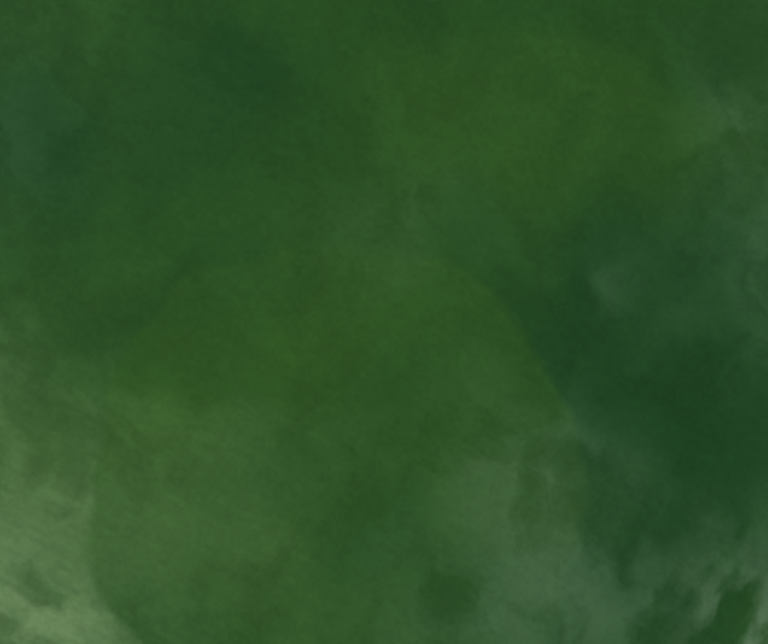
This texture is drawn by a Shadertoy shader. Its source:

```glsl
float hash(vec2 p) {
    vec3 q = fract(p.xyx * 0.1031);
    q += dot(q, q.yzx + 33.33);
    return fract((q.x + q.y) * q.z);
}

float noise(vec2 p) {
    vec2 i = floor(p), f = fract(p);
    f = f * f * (3.0 - 2.0 * f);
    return mix(mix(hash(i), hash(i + vec2(1, 0)), f.x),
               mix(hash(i + vec2(0, 1)), hash(i + vec2(1, 1)), f.x), f.y);
}

float fbm(vec2 p) {
    float sum = 0.0, amp = 0.5;
    for (int i = 0; i < 6; i++) {
        sum += amp * noise(p);
        p = mat2(1.6, 1.2, -1.2, 1.6) * p + 17.3;
        amp *= 0.5;
    }
    return sum;
}

// Soft pool of pigment
float pool(vec2 p, vec2 centre, vec2 size) {
    vec2 d = (p - centre) / size;
    return exp(-dot(d, d));
}

// Disc with a feathered rim
float disc(vec2 p, vec2 centre, float radius, float feather) {
    return smoothstep(-feather, feather, radius - length(p - centre));
}

void mainImage(out vec4 fragColor, in vec2 fragCoord) {
    vec2 p = fragCoord / iResolution.y;
    vec2 wobble = vec2(fbm(p * 7.0 + 3.0), fbm(p * 7.0 + 41.0)) - 0.5;
    vec2 ragged = p + 0.07 * wobble;
    vec2 soft = p + 0.22 * wobble;
    float cloud = smoothstep(0.28, 0.72, fbm(p * 4.0 + 9.0));
    float wisps = smoothstep(0.3, 0.7, fbm(p * vec2(13.0, 10.0) + 2.0 * wobble));

    vec3 deep = vec3(0.125, 0.265, 0.135);
    vec3 leaf = vec3(0.195, 0.335, 0.14);
    vec3 sage = vec3(0.40, 0.51, 0.34);
    vec3 mist = vec3(0.37, 0.47, 0.37);

    // Overlapping washes
    float dome = disc(ragged, vec2(0.52, 0.24), 0.385, 0.012);
    float halo = disc(ragged, vec2(0.75, 0.38), 0.575, 0.03);
    float warmth = 0.22 + 0.3 * cloud;
    warmth += 0.4 * pool(soft, vec2(0.9, 0.82), vec2(0.38, 0.17)) * halo;
    warmth += 0.28 * pool(soft, vec2(0.85, 1.05), vec2(0.4, 0.15));
    warmth += 0.3 * pool(soft, vec2(0.02, 0.42), vec2(0.3, 0.3));
    warmth += 0.14 * halo * (1.0 - dome) * pool(soft, vec2(0.3, 0.75), vec2(0.25));
    warmth += dome * (0.17 + 0.22 * pool(soft, vec2(0.35, 0.45), vec2(0.35, 0.2)));
    warmth -= 0.35 * pool(soft, vec2(0.4, 0.87), vec2(0.16, 0.15));
    warmth -= 0.3 * pool(soft, vec2(0.13, 0.76), vec2(0.2, 0.12));
    warmth -= 0.55 * (1.0 - dome) * pool(soft, vec2(1.0, 0.42), vec2(0.24, 0.3));
    vec3 color = mix(deep, leaf, clamp(warmth, 0.0, 1.0));

    // Pale sage wash at the left, held back by the rim of the dome
    float corner = pool(soft, vec2(0.03, -0.03), vec2(0.3, 0.27));
    float side = pool(soft, vec2(-0.02, 0.28), vec2(0.24, 0.25));
    float pale = (0.78 * corner + 0.3 * side) * (1.0 - 0.72 * dome);
    float shelf = smoothstep(0.42, 0.38, ragged.y + 0.1 * (p.x - 0.2));
    pale += 0.2 * dome * shelf * pool(soft, vec2(0.28, 0.24), vec2(0.21, 0.27));
    pale += 0.13 * pool(soft, vec2(0.0, 0.98), vec2(0.2, 0.2));
    color = mix(color, sage, clamp(pale * (0.75 + 0.4 * wisps), 0.0, 1.0));

    // Broken grey mist at the right and across the middle
    float haze = 0.42 * pool(soft, vec2(0.87, 0.2), vec2(0.16, 0.15));
    haze += 0.3 * pool(soft, vec2(0.84, 0.03), vec2(0.25, 0.1));
    haze += 0.38 * pool(soft, vec2(1.2, 0.68), vec2(0.12, 0.25));
    haze += 0.22 * pool(soft, vec2(0.97, 0.57), vec2(0.05, 0.06));
    haze += 0.16 * pool(soft, vec2(0.62, 0.67), vec2(0.18, 0.08));
    haze += 0.16 * pool(soft, vec2(0.02, 0.74), vec2(0.12, 0.1));
    haze *= 0.3 + 0.75 * wisps;
    float bristles = smoothstep(0.34, 0.64, fbm(mat2(18.0, 5.0, -9.0, 8.0) * p + 5.0));
    haze += 0.75 * bristles * pool(soft, vec2(1.17, 0.04), vec2(0.13, 0.17));
    color = mix(color, mist, clamp(haze, 0.0, 1.0));

    // Dark pool beside the mist
    color = mix(color, vec3(0.11, 0.25, 0.125), 0.75 * pool(soft, vec2(1.05, 0.3), vec2(0.13, 0.12)));

    // Paper grain and faint slanted brush marks
    float grain = noise(p * 210.0) + noise(p * 110.0 + 7.0) - 1.0;
    float strokes = noise(mat2(35.0, 60.0, -22.0, 110.0) * p) - 0.5;
    color *= 1.0 + 0.045 * grain + (0.03 + 0.08 * pale) * strokes + 0.12 * (wisps - 0.5) * 0.5;

    fragColor = vec4(color, 1.0);
}
```
